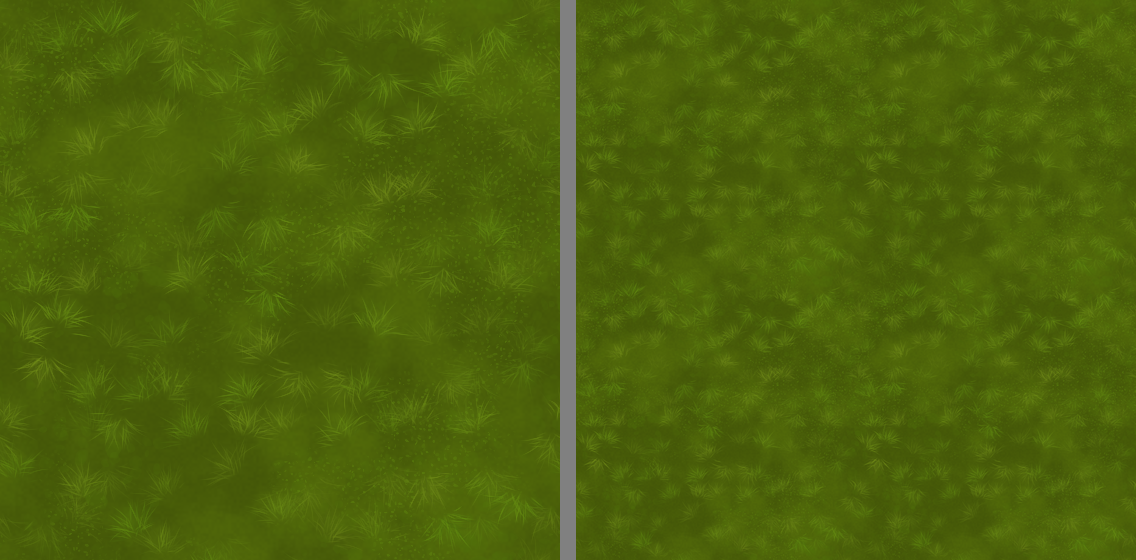
Left: one tile. Right: repeated 2 by 2.
A three.js fragment shader for this texture:

```glsl
// Seamless mossy meadow: mottled green ground, round dabs, specks and fans of grass blades.
#define TUFT_GRID 11.0
#define BLADES 56
#define BLADE_LENGTH 0.064
#define BLADE_WIDTH 0.0014
#define BLADE_OPACITY 0.56
#define DAB_OPACITY 0.42
#define SPECK_OPACITY 0.42
#define SHADE_COLOR vec3(0.272, 0.347, 0.032)
#define GROUND_COLOR vec3(0.312, 0.402, 0.036)
#define DAB_COLOR vec3(0.312, 0.460, 0.032)
#define FRESH_COLOR vec3(0.390, 0.560, 0.060)
#define DRY_COLOR vec3(0.440, 0.540, 0.090)

varying vec2 vUv;

vec3 hash3(vec2 p, float seed) {
  vec3 q = fract((p.xyx + seed * vec3(1.7, 3.1, 5.3)) * vec3(0.1031, 0.1030, 0.0973));
  q += dot(q, q.yxz + 33.33);
  return fract((q.xxy + q.yzz) * q.zyx);
}

// Value noise that wraps after a whole number of cells
float wrapNoise(vec2 uv, float period, float seed) {
  vec2 p = uv * period;
  vec2 cell = floor(p);
  vec2 f = p - cell;
  f = f * f * (3.0 - 2.0 * f);
  float a = hash3(mod(cell, period), seed).x;
  float b = hash3(mod(cell + vec2(1.0, 0.0), period), seed).x;
  float c = hash3(mod(cell + vec2(0.0, 1.0), period), seed).x;
  float d = hash3(mod(cell + 1.0, period), seed).x;
  return mix(mix(a, b, f.x), mix(c, d, f.x), f.y);
}

float wrapFbm(vec2 uv, float period, float seed) {
  float sum = 0.0;
  float weight = 0.5;
  for (int i = 0; i < 5; i++) {
    sum += weight * wrapNoise(uv, period, seed + float(i));
    weight *= 0.55;
    period *= 2.0;
  }
  return sum / 1.055;
}

// Coverage of scattered ovals; radius and softness are fractions of a grid cell
float scatterDabs(vec2 uv, float grid, float radius, float softness, float seed) {
  vec2 p = uv * grid;
  vec2 home = floor(p);
  float clear = 1.0;
  for (int y = -1; y <= 1; y++) {
    for (int x = -1; x <= 1; x++) {
      vec2 cell = home + vec2(float(x), float(y));
      vec2 id = mod(cell, grid);
      vec3 place = hash3(id, seed);
      vec3 look = hash3(id, seed + 7.0);
      vec2 d = p - cell - place.xy;
      float lean = look.x * 6.283;
      d = mat2(cos(lean), -sin(lean), sin(lean), cos(lean)) * d;
      d.x *= 1.0 + 0.6 * look.y;
      float size = radius * mix(0.45, 1.0, place.z);
      clear *= 1.0 - look.z * (1.0 - smoothstep(size * (1.0 - softness), size, length(d)));
    }
  }
  return 1.0 - clear;
}

// Opacity of one curved, tapered blade growing from the root
float blade(vec2 d, float angle, float len, float bend) {
  vec2 axis = vec2(cos(angle), sin(angle));
  float t = dot(d, axis) / len;
  if (t < 0.0 || t > 1.0) return 0.0;
  float across = abs(dot(d, vec2(-axis.y, axis.x)) - bend * len * t * t);
  float width = BLADE_WIDTH * (1.15 - 0.4 * t);
  float body = 1.0 - smoothstep(width * 0.35, width + 0.0005, across);
  return body * smoothstep(0.0, 0.35, t) * (1.0 - smoothstep(0.55, 1.0, t));
}

// Lays the blades of one tuft over the ground
vec3 paintTuft(vec3 color, vec2 d, vec2 id) {
  vec3 look = hash3(id, 41.0);
  float strength = mix(0.22, 1.0, look.x);
  float heading = 1.571 + (look.y - 0.5) * 1.4;
  if (look.z > 0.66) heading += 3.142;
  vec2 up = vec2(cos(heading), sin(heading));
  vec2 side = vec2(-up.y, up.x);
  vec3 tint = mix(FRESH_COLOR, DRY_COLOR, hash3(id, 43.0).x);
  vec2 core = d - up * 0.016;
  color = mix(color, tint, 0.27 * strength * exp(-dot(core, core) / 0.0006));
  for (int i = 0; i < BLADES; i++) {
    vec3 r = hash3(id, 50.0 + float(i));
    vec3 s = hash3(id, 120.0 + float(i));
    float tilt = (r.x - 0.5) * 2.6;
    vec2 root = side * (tilt * 0.010 + (s.x - 0.5) * 0.030) + up * (s.y - 0.6) * 0.030;
    float len = BLADE_LENGTH * mix(0.35, 1.0, r.y) * (1.0 - 0.15 * abs(tilt));
    float bend = tilt * 0.15 + (r.z - 0.5) * 0.6;
    float cover = blade(d - root, heading + tilt, len, bend);
    vec3 bladeColor = tint * mix(0.66, 1.06, s.z);
    color = mix(color, bladeColor, BLADE_OPACITY * strength * mix(0.5, 1.0, s.z) * cover);
  }
  return color;
}

void main() {
  // Mottled ground
  float cloud = wrapFbm(vUv, 7.0, 3.0);
  vec3 color = mix(SHADE_COLOR, GROUND_COLOR, smoothstep(0.34, 0.74, cloud));
  color *= 1.0 + 0.05 * (wrapNoise(vUv, 200.0, 11.0) - 0.5);

  // Ragged dabs and clusters of small specks
  vec2 ragged = vUv + 0.006 * (vec2(wrapNoise(vUv, 90.0, 13.0), wrapNoise(vUv, 90.0, 15.0)) - 0.5);
  float dabPatch = smoothstep(0.38, 0.62, wrapFbm(vUv, 6.0, 17.0));
  float dabs = 0.6 * scatterDabs(ragged, 18.0, 0.5, 0.2, 21.0) + 0.5 * scatterDabs(ragged, 36.0, 0.5, 0.25, 25.0);
  color = mix(color, DAB_COLOR, DAB_OPACITY * dabPatch * dabs);
  float speckPatch = smoothstep(0.44, 0.64, wrapFbm(vUv, 7.0, 29.0));
  color = mix(color, FRESH_COLOR, SPECK_OPACITY * speckPatch * scatterDabs(ragged, 110.0, 0.48, 0.5, 33.0));

  // Grass tufts
  vec2 p = vUv * TUFT_GRID;
  for (int y = -1; y <= 1; y++) {
    for (int x = -1; x <= 1; x++) {
      vec2 cell = floor(p) + vec2(float(x), float(y));
      vec2 id = mod(cell, TUFT_GRID);
      vec2 d = (p - cell - mix(vec2(0.1), vec2(0.9), hash3(id, 37.0).xy)) / TUFT_GRID;
      if (dot(d, d) < 0.01) color = paintTuft(color, d, id);
    }
  }
  gl_FragColor = vec4(color, 1.0);
}
```
